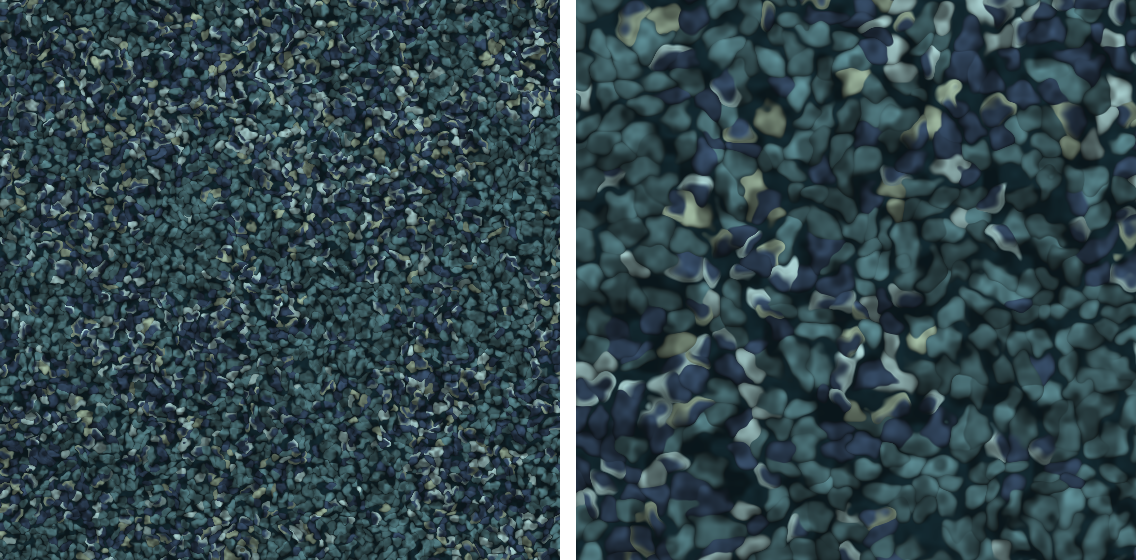
Left: the whole. Right: its middle third, enlarged.
This texture is drawn by a three.js fragment shader. Its source:

```glsl
varying vec2 vUv;

float hash(vec2 p) {
  vec3 q = fract(vec3(p.xyx) * 0.1031);
  q += dot(q, q.yzx + 33.33);
  return fract((q.x + q.y) * q.z);
}

float noise(vec2 p) {
  vec2 i = floor(p), f = fract(p);
  f = f * f * (3.0 - 2.0 * f);
  return mix(mix(hash(i), hash(i + vec2(1.0, 0.0)), f.x),
             mix(hash(i + vec2(0.0, 1.0)), hash(i + 1.0), f.x), f.y);
}

vec2 wobble(vec2 p) {
  return vec2(noise(p), noise(p + 50.0)) - 0.5;
}

// Blocky, slightly upright patches where the flecked yarn shows
float fleckZone(vec2 uv) {
  float n = 0.6 * noise(uv * vec2(10.0, 7.0) + 17.0) + 0.4 * noise(uv * 23.0 + 5.0);
  return smoothstep(0.3, 0.62, n);
}

// Yarn colour of one loop; pale loops may show only as a crescent
vec3 yarnColor(vec2 cell, vec2 q, float zone, out float crescent) {
  vec3 teal = vec3(0.21, 0.318, 0.336) * (0.8 + 0.4 * hash(cell + 71.3));
  vec3 navy = vec3(0.143, 0.202, 0.272) * (0.85 + 0.3 * hash(cell + 23.1));
  vec3 pale = mix(vec3(0.43, 0.53, 0.53), vec3(0.40, 0.465, 0.405),
                  step(0.66, hash(cell + 41.9)));
  pale *= 0.78 + 0.36 * hash(cell + 87.7);
  crescent = 0.0;
  if (hash(cell + 3.7) > 0.1 + 0.66 * zone) return teal;
  float pick = hash(cell + 57.2);
  if (pick < 0.45) return navy;
  if (pick < 0.68) return pale;
  crescent = smoothstep(0.45, 0.95, length(q - vec2(0.0, 0.45)));
  return mix(navy, pale, crescent);
}

void main() {
  // Warp hides the grid of loops and makes their outlines ragged
  vec2 p = vUv * 66.0 + 1.2 * wobble(vUv * 30.0) + 0.55 * wobble(vUv * 125.0 + 20.0);
  vec2 base = floor(p);
  vec3 color = vec3(0.055, 0.118, 0.14);
  float top = 0.0;

  // Overlapping domed loops, the highest one on top
  for (int y = -1; y <= 1; y++) {
    for (int x = -1; x <= 1; x++) {
      vec2 cell = base + vec2(float(x), float(y));
      vec2 center = cell + 0.5 + 0.75 * (vec2(hash(cell + 11.5), hash(cell + 31.8)) - 0.5);
      float zone = fleckZone(center / 66.0);
      float angle = 6.2832 * hash(cell + 7.4);
      float c = cos(angle), s = sin(angle);
      vec2 d = p - center;
      vec2 q = mat2(c, -s, s, c) * d;
      q /= vec2(0.74, 0.58) * (0.85 + 0.3 * hash(cell + 63.6));
      float dome = 1.0 - dot(q, q);
      if (dome > 0.0) {
        float crescent;
        vec3 yarn = yarnColor(cell, q, zone, crescent);
        float cover = smoothstep(0.0, 0.45, dome);
        float shade = mix(0.42, 1.04, smoothstep(0.0, 0.85, dome));
        shade = max(shade, 0.97 * crescent) + 0.2 * d.y;
        float height = dome * (0.65 + 0.7 * hash(cell + 91.2) + 0.3 * crescent);
        float over = cover * smoothstep(-0.14, 0.14, height - top);
        color = mix(color, yarn * shade, over);
        top = max(top, height);
      }
    }
  }

  // Dark gaps between loops, fine fibres and broad wear
  color *= 0.68 + 0.42 * smoothstep(0.2, 0.65, noise(vUv * 100.0 + 9.0));
  color *= 0.88 + 0.3 * noise(vUv * 190.0);
  color *= 0.96 + 0.1 * noise(vUv * 5.0 + 80.0);
  gl_FragColor = vec4(max(color * 1.06, vec3(0.03, 0.085, 0.105)), 1.0);
}
```
